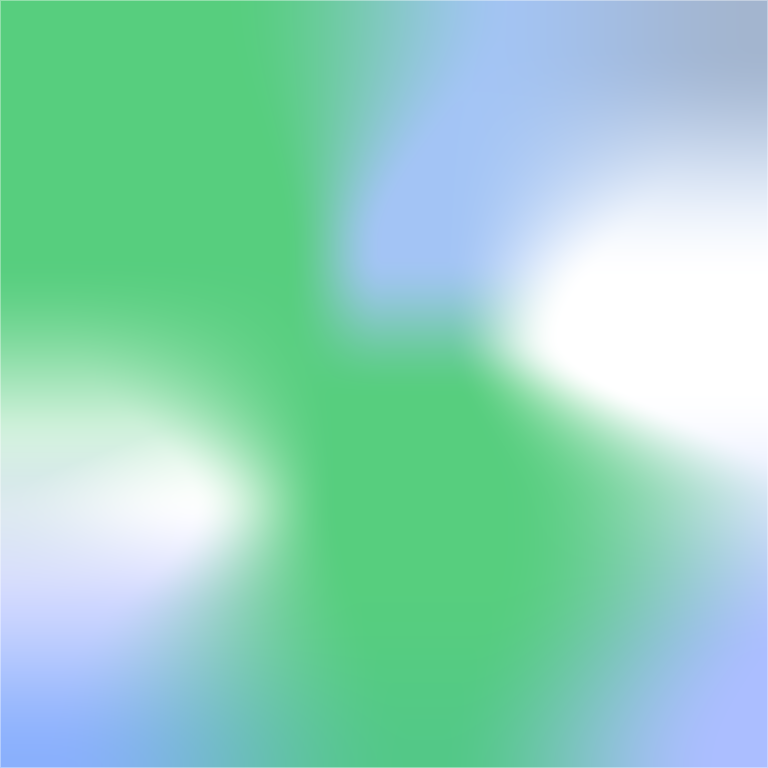
Give the GLSL for this background, as a three.js fragment shader.

```glsl
// Soft colour-mesh backdrop: a green field with blue, white and lavender glows.
// Each glow is a layer whose colour ramps with height, and whose mask is a
// horizontal fade with edges that shift with height.
varying vec2 vUv;

const vec3 GREEN = vec3(0.34, 0.807, 0.495);
const vec3 DEEP_GREEN = vec3(0.325, 0.785, 0.53);
const vec3 SKY = vec3(0.64, 0.77, 0.96);
const vec3 SLATE = vec3(0.64, 0.71, 0.81);
const vec3 LAVENDER = vec3(0.67, 0.745, 1.0);
const vec3 PALE_LILAC = vec3(0.84, 0.86, 1.0);
const vec3 AZURE = vec3(0.54, 0.69, 0.99);
const vec3 MIST = vec3(0.87, 0.92, 0.94);
const vec3 WHITE = vec3(1.0);
const float RIM_WIDTH = 0.0018;
const float RIM_STRENGTH = 0.5;

// Smooth fade from 1 down to 0 between two edges.
float fadeOut(float start, float end, float x) {
  return 1.0 - smoothstep(start, end, x);
}

// Bell curve around a centre.
float bell(float x, float centre, float width) {
  float d = (x - centre) / width;
  return exp(-d * d);
}

// Blue cloud at the upper right, turning slate toward the corner.
vec3 addSky(vec3 base, vec2 p) {
  float rise = smoothstep(0.68, 1.0, p.y);
  float inner = mix(0.37, 0.29, rise);
  float outer = mix(0.50, 0.68, rise);
  float mask = smoothstep(inner, outer, p.x) * smoothstep(0.48, 0.67, p.y);
  float corner = smoothstep(0.60, 1.0, p.x) * smoothstep(0.58, 0.95, p.y);
  return mix(base, mix(SKY, SLATE, corner), mask);
}

// White glow on the right, sinking into lavender below.
vec3 addRightGlow(vec3 base, vec2 p) {
  float middle = smoothstep(0.34, 0.56, p.y);
  float top = smoothstep(0.56, 0.82, p.y);
  float bottom = fadeOut(0.0, 0.30, p.y);
  float inner = mix(0.65, 0.58, middle) - 0.08 * bottom;
  float outer = mix(1.08, 0.73, middle) + 0.17 * top - 0.14 * bottom;
  float mask = smoothstep(inner, outer, p.x) * fadeOut(0.63, 0.94, p.y);
  vec3 tint = mix(LAVENDER, WHITE, smoothstep(0.14, 0.50, p.y));
  return mix(base, tint, mask);
}

// White spot on the left, with lilac and azure beneath it.
vec3 addLeftGlow(vec3 base, vec2 p) {
  float inner = 0.06 + 0.19 * bell(p.y, 0.342, 0.14);
  float outer = mix(0.54, 0.44, smoothstep(0.0, 0.35, p.y));
  float mask = fadeOut(inner, outer, p.x) * fadeOut(0.32, 0.67, p.y);
  float clear = max(smoothstep(0.0, 0.26, p.x), smoothstep(0.36, 0.46, p.y));
  vec3 bright = mix(MIST, WHITE, clear);
  vec3 tint = mix(AZURE, PALE_LILAC, smoothstep(0.0, 0.27, p.y));
  tint = mix(tint, bright, smoothstep(0.20, 0.36, p.y));
  return mix(base, tint, mask);
}

// Thin pale rim around the canvas.
vec3 addRim(vec3 base, vec2 p) {
  vec2 inset = min(p, 1.0 - p);
  float rim = fadeOut(0.0, RIM_WIDTH, min(inset.x, inset.y));
  return mix(base, WHITE, RIM_STRENGTH * rim);
}

void main() {
  vec3 colour = mix(DEEP_GREEN, GREEN, smoothstep(0.0, 0.25, vUv.y));
  colour = addSky(colour, vUv);
  colour = addRightGlow(colour, vUv);
  colour = addLeftGlow(colour, vUv);
  colour = addRim(colour, vUv);
  gl_FragColor = vec4(colour, 1.0);
}
```
